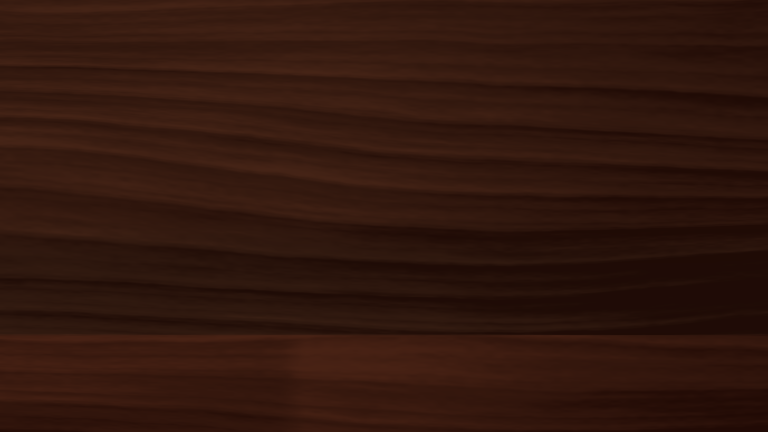
Give the GLSL for this texture, as a WebGL 1 fragment shader.

```glsl
precision highp float;
// Dark walnut boards with long horizontal growth rings and fine fibres.

uniform vec2 u_resolution;

const vec3 DARK_BROWN = vec3(0.125, 0.042, 0.020);
const vec3 MID_BROWN = vec3(0.190, 0.090, 0.053);
const vec3 LIGHT_BROWN = vec3(0.275, 0.142, 0.088);
const float SEAM_HEIGHT = 0.225;

float hash(vec2 p) {
  vec3 q = fract(p.xyx * 0.1031);
  q += dot(q, q.yzx + 33.33);
  return fract((q.x + q.y) * q.z);
}

float noise(vec2 p) {
  vec2 cell = floor(p);
  vec2 f = fract(p);
  f = f * f * (3.0 - 2.0 * f);
  float low = mix(hash(cell), hash(cell + vec2(1.0, 0.0)), f.x);
  float high = mix(hash(cell + vec2(0.0, 1.0)), hash(cell + 1.0), f.x);
  return mix(low, high, f.y);
}

float fbm(vec2 p) {
  float sum = 0.0;
  float weight = 0.5;
  for (int i = 0; i < 4; i++) {
    sum += weight * noise(p);
    p = p * 2.03 + 17.1;
    weight *= 0.5;
  }
  return sum;
}

// Each ring has a pale lower rim and deepens towards a crisp dark upper rim.
float growthRing(float phase, float edge, float seed) {
  float f = fract(phase);
  float strength = mix(0.2, 1.0, hash(vec2(floor(phase), seed)));
  float pale = smoothstep(0.0, edge, f) * exp(-5.0 * f);
  float deep = f * f * f * (1.0 - smoothstep(1.0 - edge, 1.0, f));
  return strength * (0.7 * pale - deep);
}

// Bends the straight grain into long, slowly drifting lines.
float grainHeight(vec2 p, float seed) {
  float drift = 0.13 * noise(vec2(p.x * 0.9 + seed, p.y * 3.0));
  float wobble = 0.010 * fbm(vec2(p.x * 6.0, p.y * 14.0 + seed));
  return p.y + 0.03 * p.x + drift + wobble;
}

float fibres(vec2 p) {
  float strands = noise(vec2(p.x * 7.0, p.y * 110.0)) - 0.5;
  float pores = noise(vec2(p.x * 45.0, p.y * 230.0)) - 0.5;
  return 0.13 * strands + 0.09 * pores;
}

// Broad light: dim right side, a dark heartwood belt and a warmer lower board.
float broadTone(vec2 p, float width, float lowerBoard) {
  float x = p.x / width;
  float tone = 0.69 - 0.36 * smoothstep(0.35, 1.05, x);
  float belt = smoothstep(0.56, 0.36, p.y) * (1.0 - lowerBoard);
  float patchLight = smoothstep(0.36, 0.40, x) * smoothstep(0.95, 0.45, x);
  tone -= 0.30 * belt;
  tone += lowerBoard * (0.22 * patchLight - 0.30 * smoothstep(0.16, 0.0, p.y));
  return tone + 0.35 * (fbm(vec2(p.x * 1.2, p.y * 9.0)) - 0.47);
}

vec3 woodColor(float tone) {
  vec3 shade = mix(DARK_BROWN, MID_BROWN, smoothstep(0.0, 0.5, tone));
  return mix(shade, LIGHT_BROWN, smoothstep(0.4, 1.05, tone));
}

void main() {
  vec2 p = gl_FragCoord.xy / u_resolution.y;
  float width = u_resolution.x / u_resolution.y;
  float lowerBoard = 1.0 - smoothstep(SEAM_HEIGHT - 0.004, SEAM_HEIGHT + 0.004, p.y);
  float seed = 7.0 + 24.0 * step(p.y, SEAM_HEIGHT);

  float height = grainHeight(p, seed);
  float tone = broadTone(p, width, lowerBoard);
  tone += 0.52 * growthRing(height * 13.0, 0.09, seed);
  tone += 0.22 * growthRing(height * 31.0 + 0.4, 0.18, seed + 5.0);
  tone += fibres(vec2(p.x, height));

  // Redden the lower board and cool the dark belt above it.
  vec3 color = woodColor(clamp(tone, 0.0, 1.05));
  float belt = smoothstep(0.52, 0.38, p.y) * (1.0 - lowerBoard);
  color *= mix(vec3(1.0), vec3(1.04, 0.95, 0.92), lowerBoard);
  color *= mix(vec3(1.0), vec3(0.96, 1.05, 1.08), belt);
  gl_FragColor = vec4(color, 1.0);
}
```
